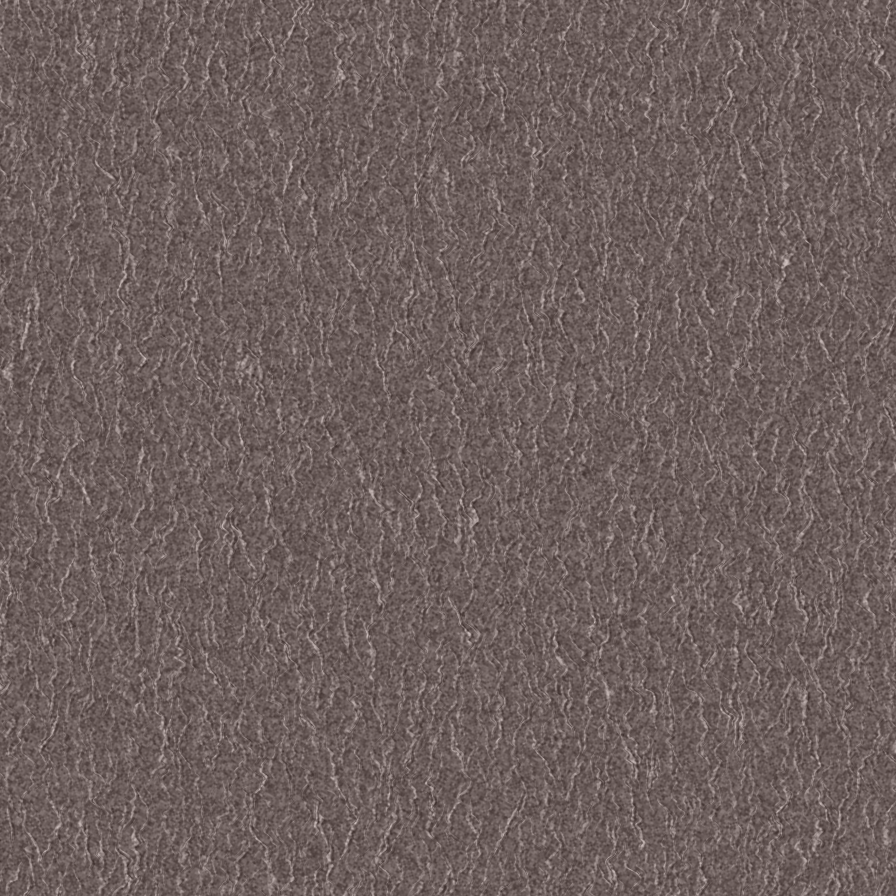
This texture is drawn by a WebGL 2 fragment shader. Its source:

```glsl
#version 300 es
precision highp float;

uniform vec2 u_resolution;
out vec4 fragColor;

float hash(vec2 cell) {
    uvec2 q = uvec2(ivec2(cell) + 8192) * uvec2(1597334673u, 3812015801u);
    uint h = (q.x ^ q.y) * 1597334673u;
    h ^= h >> 15;
    h *= 2246822519u;
    h ^= h >> 13;
    return float(h & 65535u) / 65535.0;
}

float noise(vec2 p) {
    vec2 i = floor(p);
    vec2 f = fract(p);
    f = f * f * (3.0 - 2.0 * f);
    float low = mix(hash(i), hash(i + vec2(1, 0)), f.x);
    float high = mix(hash(i + vec2(0, 1)), hash(i + vec2(1, 1)), f.x);
    return mix(low, high, f.y);
}

vec2 rotate(vec2 p, float angle) {
    float c = cos(angle), s = sin(angle);
    return vec2(c * p.x - s * p.y, s * p.x + c * p.y);
}

// Short upright creases, one per jittered cell, tapering to both ends
float creaseLayer(vec2 p, vec2 count, float width, float seed) {
    vec2 home = floor(p * count);
    float height = 0.0;
    for (int y = -1; y <= 1; y++) {
        for (int x = -1; x <= 1; x++) {
            vec2 cell = home + vec2(x, y);
            vec2 key = cell + seed;
            vec2 jitter = vec2(hash(key), hash(key + 301.0));
            // Odd columns are shifted by half a cell
            float stagger = 0.5 * mod(cell.x, 2.0) - 0.25;
            vec2 center = cell + 0.5 + 0.8 * (jitter - 0.5) + vec2(0, stagger);
            vec2 v = p - center / count;
            float t = v.y * count.y / mix(0.4, 0.85, hash(key + 607.0));
            float taper = max(1.0 - t * t, 0.0);
            float lean = 0.8 * (hash(key + 911.0) - 0.5);
            float d = abs(v.x - lean * v.y);
            float w = width * (0.45 + 0.55 * taper);
            float strength = mix(0.45, 1.0, hash(key + 1217.0));
            float line = 1.0 - smoothstep(0.15 * w, w, d);
            height = max(height, strength * sqrt(taper) * line);
        }
    }
    return height;
}

float creases(vec2 p) {
    // Ragged sideways wander
    p.x += 0.012 * (noise(p * vec2(38, 55)) - 0.5);
    p.x += 0.006 * (noise(p * vec2(120, 150) + 5.1) - 0.5);
    p.x += 0.002 * (noise(p * vec2(270, 310) + 8.4) - 0.5);
    float main = creaseLayer(p, vec2(42, 19), 0.0028, 0.0);
    float minor = creaseLayer(p + 0.013, vec2(62, 31), 0.0021, 1500.0);
    return max(main, 0.7 * minor);
}

void main() {
    vec2 uv = gl_FragCoord.xy / u_resolution;

    // Fine pebbled grain
    float grain = 0.6 * noise(rotate(uv, 0.5) * 440.0);
    grain += 0.4 * noise(rotate(uv, 1.2) * 310.0 + 11.9) - 0.5;

    // Lit ridges with a shaded flank
    float ridge = creases(uv);
    float flank = creases(uv - vec2(0.003, -0.001));

    float tone = 0.36 + 0.28 * grain;
    tone += ridge * (0.19 + 0.25 * grain);
    tone -= 0.07 * flank * (1.0 - ridge);

    vec3 color = vec3(tone + 0.055, tone, tone - 0.009);
    fragColor = vec4(clamp(color, 0.0, 1.0), 1.0);
}
```
